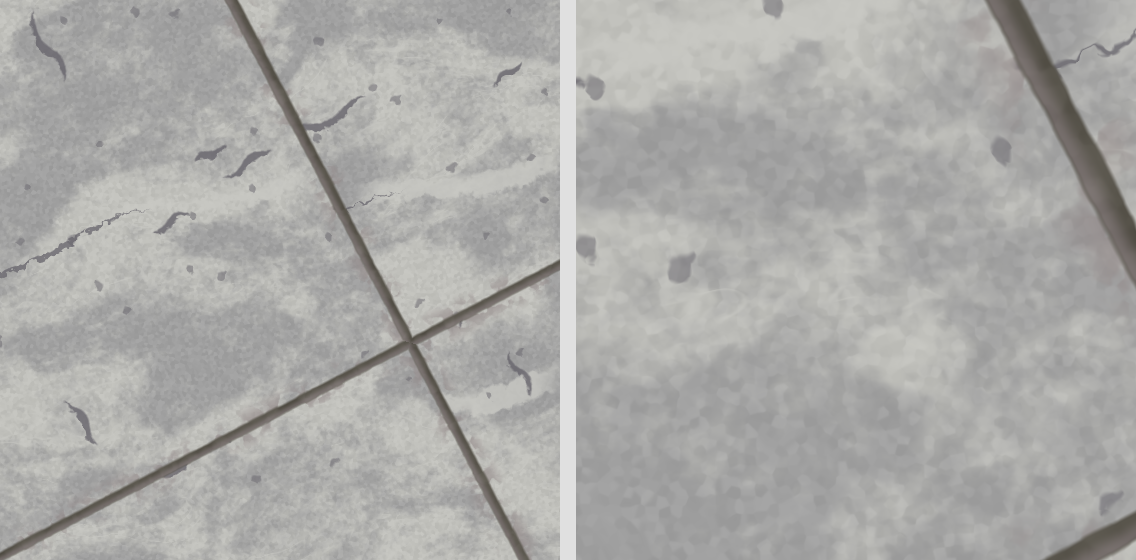
Left, the full canvas; right, a detail of the centre.
Give the GLSL for this texture, as a Shadertoy shader.

```glsl
const vec3 STONE_SHADE = vec3(0.625, 0.625, 0.625);
const vec3 STONE_PALE = vec3(0.755, 0.755, 0.735);
const vec3 VEIN_PALE = vec3(0.785, 0.785, 0.765);
const vec3 FLAKE_DARK = vec3(0.40, 0.39, 0.42);
const vec3 DIRT = vec3(0.57, 0.53, 0.53);
const vec3 GROUT_DARK = vec3(0.35, 0.335, 0.30);
const vec3 GROUT_LIGHT = vec3(0.46, 0.43, 0.42);
const float TILE_SIZE = 1.05;
const vec2 TILE_CORNER = vec2(0.733, 0.388);

vec2 hash2(vec2 p) {
    vec3 q = fract(p.xyx * vec3(0.1031, 0.1030, 0.0973));
    q += dot(q, q.yzx + 33.33);
    return fract((q.xx + q.yz) * q.zy);
}

vec2 rotate(vec2 p, float angle) {
    float c = cos(angle), s = sin(angle);
    return vec2(c * p.x + s * p.y, c * p.y - s * p.x);
}

// Smooth cellular noise: random cell values blended by distance
float cellNoise(vec2 p) {
    vec2 cell = floor(p), f = p - cell;
    float sum = 0.0, total = 0.0;
    for (int k = 0; k < 9; k++) {
        vec2 o = vec2(k % 3 - 1, k / 3 - 1);
        vec2 d = o + hash2(cell + o) - f;
        float weight = exp(-9.0 * dot(d, d));
        sum += weight * hash2(cell + o + 71.0).x;
        total += weight;
    }
    return sum / total;
}

float layeredNoise(vec2 p, int octaves) {
    float sum = 0.0, total = 0.0, amp = 1.0;
    for (int i = 0; i < octaves; i++) {
        sum += amp * cellNoise(p);
        total += amp;
        amp *= 0.62;
        p = rotate(p, 0.4) * 2.1 + 17.3;
    }
    return sum / total;
}

// Tapered, wavy flakes and small pits, one candidate per cell
float flakes(vec2 p, float cellSize, float presence, float halfLength, float halfWidth, float rough) {
    vec2 cell = floor(p / cellSize);
    float mask = 0.0;
    for (int k = 0; k < 9; k++) {
        vec2 id = cell + vec2(k % 3 - 1, k / 3 - 1);
        vec2 shape = hash2(id + 13.0), kind = hash2(id + 37.0);
        float angle = kind.y < 0.7 ? 0.35 + 0.4 * shape.x : -1.2 + 0.3 * shape.x;
        vec2 q = rotate(p - (id + hash2(id)) * cellSize, angle);
        float len = halfLength * (0.5 + shape.y);
        q.y += 0.12 * len * sin(4.0 * q.x / len + 6.0 * shape.x) + halfWidth * 2.0 * (rough - 0.5);
        float taper = 1.0 - q.x * q.x / (len * len);
        float d = abs(q.y) - halfWidth * taper * (0.4 + 1.4 * rough);
        float flake = smoothstep(0.0025, -0.0025, d) * smoothstep(0.0, 0.3, taper);
        mask = max(mask, flake * step(kind.x, presence));
    }
    return mask;
}

// Height of the long vein that crosses each tile
float veinHeight(float x) {
    return 0.535 + 0.30 * x + 0.02 * sin(14.0 * x - 1.6);
}

vec3 stone(vec2 p, vec2 tile) {
    vec2 shifted = p + 9.0 * hash2(tile + 5.0) + 20.0;
    vec2 warp = 0.025 * vec2(sin(9.0 * shifted.y + 2.0 * sin(7.0 * shifted.x)),
                             sin(8.0 * shifted.x + 2.0 * sin(11.0 * shifted.y)));
    vec2 streak = rotate(shifted + warp, 0.33);
    float cloud = layeredNoise(streak * vec2(4.5, 8.0), 5);
    float rough = layeredNoise(shifted * 45.0, 3);
    float grain = cellNoise(shifted * 170.0);
    vec3 colour = mix(STONE_SHADE, STONE_PALE, smoothstep(0.28, 0.70, cloud + 0.28 * (rough - 0.5)));
    colour += 0.055 * (grain - 0.5);

    // Pale broken wisps
    float wispField = layeredNoise(streak * vec2(5.0, 11.0) + 50.0, 4);
    float wisp = smoothstep(0.035, 0.0, abs(wispField - 0.5)) * smoothstep(0.47, 0.6, cloud);
    colour = mix(colour, VEIN_PALE, 0.55 * wisp);

    // Long vein: a dark crack that opens into a pale band
    vec2 v = p - (tile.x + 1.0) * vec2(0.45, 0.03) - tile.y * vec2(0.0, 0.39);
    float across = v.y - veinHeight(v.x) + 0.025 * (rough - 0.5);
    float bandReach = smoothstep(0.17, 0.24, v.x) * smoothstep(0.57, 0.50, v.x);
    float band = smoothstep(0.022, 0.010, abs(across) + 0.035 * (cloud - 0.5)) * bandReach;
    colour = mix(colour, VEIN_PALE, 0.8 * band);
    float crackWidth = 0.0055 * smoothstep(0.25, 0.65, rough) * smoothstep(0.28, 0.08, v.x);
    float crack = smoothstep(0.002, -0.001, abs(across + 0.004) - crackWidth) * smoothstep(0.28, 0.24, v.x);
    colour = mix(colour, FLAKE_DARK, 0.75 * crack);

    // Dark flakes, then pits
    colour = mix(colour, FLAKE_DARK, 0.8 * flakes(shifted, 0.23, 0.45, 0.055, 0.006, rough));
    return mix(colour, FLAKE_DARK, 0.5 * flakes(shifted, 0.09, 0.28, 0.009, 0.006, rough));
}

void mainImage(out vec4 fragColor, in vec2 fragCoord) {
    vec2 p = fragCoord / iResolution.y;
    float pixel = 1.0 / iResolution.y;

    // Tilted square grid
    vec2 grid = rotate(p - TILE_CORNER, 0.481);
    vec2 tile = floor(grid / TILE_SIZE);
    vec2 joint = grid - TILE_SIZE * round(grid / TILE_SIZE);
    float wear = layeredNoise(grid * 28.0 + 80.0, 3);
    vec2 halfWidth = vec2(0.0085 + 0.003 * clamp(grid.y, 0.0, 1.0), 0.0082) + 0.003 * (wear - 0.5);
    vec2 edge = abs(joint) - halfWidth;
    float edgeDist = min(edge.x, edge.y);

    // Stone with dirt gathered beside the joints
    vec3 colour = stone(p, tile);
    float dirt = smoothstep(0.035, 0.0, edgeDist) * smoothstep(0.5, 0.72, wear);
    colour = mix(colour, DIRT, 0.6 * dirt);

    // Recessed grout, shaded across its width
    float side = edge.x < edge.y ? -joint.x / halfWidth.x : -joint.y / halfWidth.y;
    float light = smoothstep(-0.6, 0.7, side) * smoothstep(1.1, 0.7, side);
    vec3 grout = mix(GROUT_DARK, GROUT_LIGHT, light) + 0.10 * (wear - 0.5);
    float soft = pixel + 0.0012;
    colour = mix(grout, colour, smoothstep(-soft, soft, edgeDist));
    fragColor = vec4(clamp(colour, 0.0, 1.0), 1.0);
}
```
